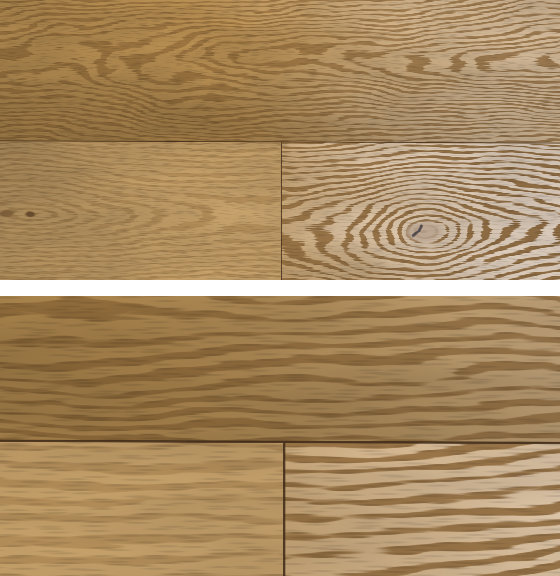
Top, the full canvas; bottom, a detail of the centre.
This texture is drawn by a Shadertoy shader. Its source:

```glsl
struct Plank {
    vec2 knot;       // centre of the growth rings
    float reach;     // half length of the closed rings
    float rise;      // how far the rings bend around the centre
    float rings;     // rings per canvas height
    float warp;      // waviness of the rings
    float contrast;  // depth of the grain
    float sheen;     // strength of the reflected light
    vec3 tint;
};

const Plank TOP   = Plank(vec2(2.25, 0.790), 0.90, 0.10, 66.0, 0.034, 0.66, 0.62, vec3(0.67, 0.52, 0.30));
const Plank LEFT  = Plank(vec2(0.11, 0.235), 0.35, 0.09, 56.0, 0.018, 0.34, 0.20, vec3(0.715, 0.58, 0.38));
const Plank RIGHT = Plank(vec2(1.51, 0.172), 0.30, 0.16, 55.0, 0.024, 0.82, 1.00, vec3(0.70, 0.56, 0.36));

const vec3 GRAIN = vec3(0.49, 0.35, 0.18);
const vec3 GLOSS = vec3(0.83, 0.77, 0.71);
const vec3 SEAM = vec3(0.24, 0.16, 0.09);
const vec3 PALE_KNOT = vec3(0.72, 0.64, 0.56);
const vec3 DARK_KNOT = vec3(0.36, 0.25, 0.14);
const vec3 CRACK = vec3(0.28, 0.26, 0.28);

const float SEAM_HEIGHT = 0.497;
const float SEAM_SLOPE = -0.004;
const float JOINT_X = 1.005;
const float SEAM_HALF_WIDTH = 0.0014;
const float TAPER = 0.035;
const float LINE_LEVEL = 0.38;
const vec2 BROAD_WARP = vec2(2.0, 5.0);
const vec2 FINE_WARP = vec2(7.0, 32.0);
const vec2 PORE_SCALE = vec2(17.0, 210.0);

vec2 hash2(vec2 c) {
    return fract(sin(vec2(dot(c, vec2(127.1, 311.7)), dot(c, vec2(269.5, 183.3)))) * 43758.5);
}

// Cellular noise: distance to the nearest scattered point
float cells(vec2 p) {
    vec2 base = floor(p);
    float nearest = 2.0;
    for (int y = -1; y <= 1; y++) {
        for (int x = -1; x <= 1; x++) {
            vec2 cell = base + vec2(x, y);
            nearest = min(nearest, distance(p, cell + hash2(cell)));
        }
    }
    return nearest;
}

// Layered sines, about -1 to 1
float waves(vec2 p) {
    float sum = 0.0, amp = 0.5;
    for (int i = 0; i < 5; i++) {
        p = mat2(0.8, 0.6, -0.6, 0.8) * p * 1.7 + 1.3;
        sum += amp * sin(p.x + 1.3 * sin(p.y));
        amp *= 0.55;
    }
    return sum;
}

// Closed rings near the centre that open into long parallel grain
float ringField(vec2 d, Plank plank) {
    float bend = plank.rise * d.x / sqrt(d.x * d.x + plank.reach * plank.reach);
    return length(vec2(bend + TAPER * d.x, d.y));
}

// Soft elliptical spot
float spot(vec2 p, vec2 centre, vec2 radius) {
    return 1.0 - smoothstep(0.55, 1.1, length((p - centre) / radius));
}

float segment(vec2 p, vec2 a, vec2 b) {
    vec2 ab = b - a;
    return distance(p, a + ab * clamp(dot(p - a, ab) / dot(ab, ab), 0.0, 1.0));
}

void mainImage(out vec4 fragColor, in vec2 fragCoord) {
    vec2 p = fragCoord / iResolution.y;
    float px = 1.0 / iResolution.y;

    // Choose the plank
    float seamY = SEAM_HEIGHT + SEAM_SLOPE * p.x;
    bool upper = p.y > seamY;
    Plank plank = RIGHT;
    if (upper) plank = TOP;
    else if (p.x < JOINT_X) plank = LEFT;

    // Warped growth rings with ragged, porous edges
    float broad = waves(p * BROAD_WARP + plank.rings);
    float fine = waves(p * FINE_WARP + plank.rings);
    float pore = cells(p * PORE_SCALE);
    float field = ringField(p - plank.knot, plank) + plank.warp * broad + 0.005 * fine;
    float phase = field * plank.rings;
    float blur = 0.25 + 1.3 * fwidth(phase);
    float profile = sin(6.2832 * phase) + 0.6 * fine + 1.1 * (0.45 - pore);
    float groove = smoothstep(LINE_LEVEL - blur, LINE_LEVEL + blur, profile);

    // Light catches the ridges towards the right
    float gloss = smoothstep(0.65, 1.9, p.x + 0.15 * broad);
    vec3 color = mix(plank.tint, GLOSS, gloss * plank.sheen);
    color = mix(color, GRAIN, groove * plank.contrast * mix(0.85, 1.05, gloss));

    // Fibres, pores and slow shading
    color *= 1.0 + 0.04 * fine + 0.05 * broad;
    color *= 1.0 - 0.09 * (1.0 - smoothstep(0.1, 0.4, pore));
    color *= mix(0.92, 1.02, smoothstep(0.0, 0.8, p.x));
    if (upper) color *= mix(0.90, 1.03, smoothstep(seamY, 0.85, p.y));

    // Knots and the crack
    if (!upper) {
        vec2 q = p + 0.006 * vec2(fine, broad);
        color = mix(color, PALE_KNOT, 0.85 * spot(q, RIGHT.knot, vec2(0.075, 0.042)));
        color = mix(color, DARK_KNOT, 0.8 * spot(q, LEFT.knot, vec2(0.018, 0.012)));
        color = mix(color, DARK_KNOT, 0.45 * spot(q, LEFT.knot - vec2(0.085, 0.0), vec2(0.035, 0.014)));
        vec2 c = q - RIGHT.knot + vec2(0.018, 0.0);
        float crack = min(segment(c, vec2(-0.014, -0.012), vec2(0.006, 0.004)),
                          segment(c, vec2(0.006, 0.004), vec2(0.010, 0.022)));
        color = mix(color, CRACK, 0.9 * (1.0 - smoothstep(0.002, 0.004 + px, crack)));
    }

    // Seams between planks
    float seam = abs(p.y - seamY);
    if (!upper) seam = min(seam, abs(p.x - JOINT_X));
    color = mix(color, SEAM, 0.85 * (1.0 - smoothstep(SEAM_HALF_WIDTH - 0.5 * px, SEAM_HALF_WIDTH + 0.5 * px, seam)));

    fragColor = vec4(clamp(color, 0.0, 1.0), 1.0);
}
```
